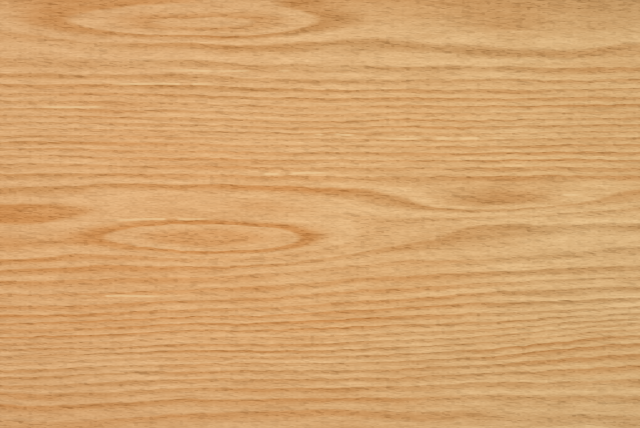
This texture is drawn by a WebGL 1 fragment shader. Its source:

```glsl
precision highp float;
// Pale oak board with horizontal grain, cathedral rings and short pores.
uniform vec2 u_resolution;

float hash(vec2 p) {
  vec3 q = fract(p.xyx * vec3(0.1031, 0.1030, 0.0973));
  q += dot(q, q.yzx + 33.33);
  return fract((q.x + q.y) * q.z);
}

float noise(vec2 p) {
  vec2 i = floor(p), f = fract(p);
  f = f * f * (3.0 - 2.0 * f);
  return mix(mix(hash(i), hash(i + vec2(1, 0)), f.x),
             mix(hash(i + vec2(0, 1)), hash(i + vec2(1, 1)), f.x), f.y);
}

float fbm(vec2 p) {
  float sum = 0.0, amp = 0.5;
  for (int i = 0; i < 4; i++) {
    sum += amp * noise(p);
    p = p * 2.03 + 17.3;
    amp *= 0.5;
  }
  return sum / 0.9375;
}

// Soft elongated hill that closes the rings into a cathedral figure.
float hill(vec2 p, vec2 center, vec2 size) {
  vec2 d = (p - center) / size;
  return exp(-dot(d, d));
}

// Growth field: its whole-number levels are the ring boundaries.
float growth(vec2 p) {
  p.y -= 0.08 * smoothstep(0.6, 1.5, p.x) * hill(p, vec2(p.x, 0.28), vec2(1.0, 0.18));
  p.y += 0.012 * (fbm(p * vec2(2.5, 5.0) + 40.0) - 0.5);
  p.y += 0.003 * (noise(p * vec2(40.0, 70.0)) - 0.5);
  float f = 36.0 * p.y - 2.3 * sin(12.3 * (p.y - 0.44));
  f += 2.9 * hill(p, vec2(0.5, 0.44), vec2(0.36, 0.05));
  f += 2.0 * hill(p, vec2(0.46, 0.945), vec2(0.28, 0.035));
  f += 2.0 * hill(p, vec2(1.18, 0.52), vec2(0.3, 0.04));
  f += 1.5 * hill(p, vec2(1.4, 0.2), vec2(0.4, 0.05));
  f += 1.3 * hill(p, vec2(-0.05, 0.41), vec2(0.2, 0.05));
  return f + 1.8 * fbm(p * vec2(1.4, 4.5) + 9.0);
}

// Short thin dark dashes, tilted a little against the grain.
float pores(vec2 p) {
  p.y += 0.08 * p.x;
  float fine = noise(p * vec2(85.0, 330.0) + 5.0);
  float longer = noise(p * vec2(42.0, 270.0) + 71.0);
  return 0.6 * smoothstep(0.58, 0.9, fine) + 0.6 * smoothstep(0.64, 0.92, longer);
}

// A few thin pale streaks along the grain.
float paleStreaks(vec2 p) {
  float sum = 0.0;
  for (int i = 0; i < 9; i++) {
    float k = float(i);
    vec2 c = vec2(1.5 * hash(vec2(k, 3.7)), hash(vec2(k, 8.1)));
    float halfLength = mix(0.06, 0.22, hash(vec2(k, 5.3)));
    vec2 d = abs(p - c - vec2(0.0, 0.003 * noise(vec2(p.x * 14.0, k))));
    float along = 1.0 - smoothstep(0.5, 1.0, d.x / halfLength);
    float across = 1.0 - smoothstep(0.001, 0.004, d.y);
    sum += along * across * smoothstep(0.2, 0.6, noise(vec2(p.x * 30.0, k * 7.0)));
  }
  return min(sum, 1.0);
}

void main() {
  vec2 p = gl_FragCoord.xy / u_resolution.y;
  float side = smoothstep(0.2, 1.5, p.x);

  // Late wood darkens through each ring, then ends quickly.
  float f = growth(p);
  float ring = fract(f);
  float late = smoothstep(0.2, 0.8, ring) * (1.0 - smoothstep(0.82, 1.0, ring));
  float strength = 0.25 + 0.75 * noise(vec2(p.x * 1.6, f * 0.9));
  // Faint hairlines run parallel to the rings.
  float hairline = noise(vec2(p.x * 5.0, f * 4.5)) - 0.5;
  float band = late * strength + 0.3 * hairline;

  // Fibres at two scales and broad tone drift.
  float fibre = fbm(p * vec2(10.0, 120.0)) - 0.5;
  float fineFibre = noise(p * vec2(60.0, 342.0) + 31.0) + noise(p * vec2(170.0, 342.0)) - 1.0;
  float drift = fbm(p * vec2(2.0, 7.0) + 23.0) - 0.5;

  vec3 early = mix(vec3(0.878, 0.690, 0.485), vec3(0.874, 0.717, 0.507), side);
  vec3 orange = vec3(0.820, 0.575, 0.340);
  vec3 olive = vec3(0.750, 0.562, 0.350);
  float oliveShare = clamp(0.15 + 0.6 * side + 1.4 * drift, 0.0, 1.0);
  vec3 color = mix(early, mix(orange, olive, oliveShare), clamp(band * 0.95 + 0.1, 0.0, 1.0));

  color += fibre * vec3(0.06, 0.08, 0.085) + drift * vec3(0.04, 0.06, 0.07);
  color += fineFibre * vec3(0.030, 0.034, 0.036);
  color -= pores(p) * (0.5 + 0.5 * late) * vec3(0.095, 0.090, 0.080);
  color = mix(color, vec3(0.92, 0.79, 0.59), 0.65 * paleStreaks(p));

  // Light falls off gently toward the lower edge and the corners.
  vec2 fromCenter = (gl_FragCoord.xy / u_resolution - vec2(0.5, 0.56)) * vec2(0.8, 1.0);
  color *= 1.018 - 0.13 * dot(fromCenter, fromCenter);

  gl_FragColor = vec4(clamp(color, 0.0, 1.0), 1.0);
}
```
